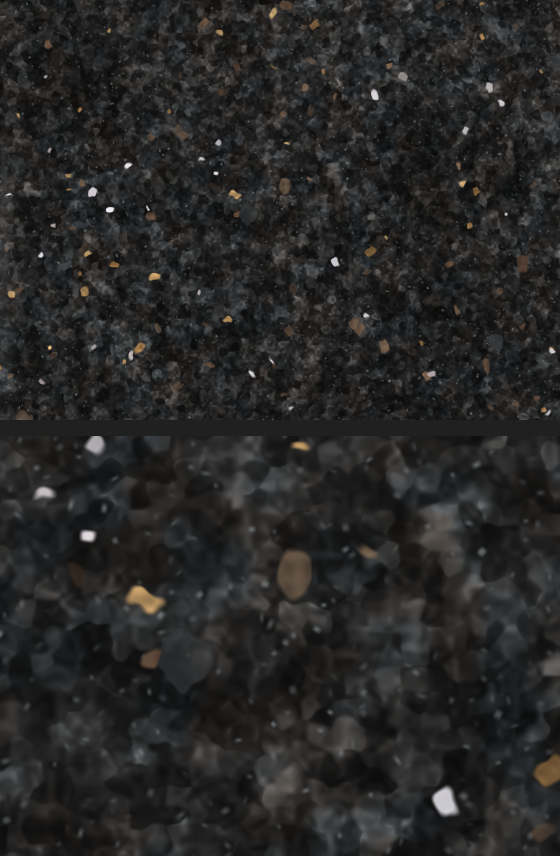
Top: the whole. Bottom: its middle third, enlarged.
A WebGL 2 fragment shader for this texture:

```glsl
#version 300 es
precision highp float;
// Polished black granite with mottled grains, pale dust and bronze, gold and white flecks.

uniform vec2 u_resolution;
out vec4 fragColor;

const float PI = 3.14159;
const float EDGE = 0.0021; // softness of fleck edges, in canvas heights

vec3 hash3(vec2 cell, float seed) {
  uvec3 v = uvec3(ivec3(vec3(cell, seed)));
  v = v * 1664525u + 1013904223u;
  v.x += v.y * v.z; v.y += v.z * v.x; v.z += v.x * v.y;
  v ^= v >> 16u;
  v.x += v.y * v.z; v.y += v.z * v.x; v.z += v.x * v.y;
  return vec3(v) / 4294967295.0;
}

float valueNoise(vec2 p, float seed) {
  vec2 cell = floor(p), f = fract(p);
  f = f * f * (3.0 - 2.0 * f);
  float low = mix(hash3(cell, seed).x, hash3(cell + vec2(1, 0), seed).x, f.x);
  float high = mix(hash3(cell + vec2(0, 1), seed).x, hash3(cell + vec2(1, 1), seed).x, f.x);
  return mix(low, high, f.y);
}

// Soft Voronoi cells, each with its own random value.
float grains(vec2 p, float sharpness, float seed) {
  vec2 cell = floor(p);
  float sum = 0.0, weights = 0.0;
  for (int y = -1; y <= 1; y++)
  for (int x = -1; x <= 1; x++) {
    vec2 id = cell + vec2(x, y);
    vec3 h = hash3(id, seed);
    vec2 toCentre = id + h.xy - p;
    float weight = exp(-sharpness * dot(toCentre, toCentre));
    sum += weight * h.z;
    weights += weight;
  }
  return sum / weights;
}

// Scattered rounded chips: x = coverage, y = random tint, z = random strength.
vec3 flecks(vec2 p, float cells, float share, vec2 radii, float seed) {
  vec2 cell = floor(p * cells);
  vec3 best = vec3(0.0);
  for (int y = -1; y <= 1; y++)
  for (int x = -1; x <= 1; x++) {
    vec2 id = cell + vec2(x, y);
    vec3 place = hash3(id, seed);
    if (place.z > share) continue;
    vec3 form = hash3(id, seed + 1.0);
    vec3 look = hash3(id, seed + 2.0);
    float c = cos(form.x * PI), s = sin(form.x * PI);
    vec2 q = mat2(c, -s, s, c) * (p - (id + place.xy) / cells);
    float radius = mix(radii.x, radii.y, form.y * form.y);
    vec2 halfSize = radius * vec2(1.0, mix(0.45, 0.9, form.z));
    vec2 r = abs(q / halfSize);
    float d = (pow(r.x * r.x * r.x + r.y * r.y * r.y, 1.0 / 3.0) - 1.0) * halfSize.y;
    float cover = 1.0 - smoothstep(-EDGE, EDGE, d);
    if (cover > best.x) best = vec3(cover, look.xy);
  }
  return best;
}

// Dark mineral ground with a log-normal spread of brightness.
vec3 ground(vec2 p) {
  float n = 2.4 * (grains(p * 30.0, 10.0, 1.0) - 0.5)
          + 2.8 * (grains(p * 64.0, 12.0, 2.0) - 0.5)
          + 2.0 * (valueNoise(p * 150.0, 3.0) - 0.5)
          + 1.2 * (valueNoise(p * 5.0, 4.0) - 0.5);
  float tone = 0.134 * exp(0.35 * n);
  float warmth = grains(p * 22.0, 10.0, 5.0);
  return tone * mix(vec3(0.94, 1.0, 1.05), vec3(1.07, 1.0, 0.94), warmth);
}

vec3 layFleck(vec3 base, vec3 fleck, vec3 darkTint, vec3 lightTint, vec2 opacity) {
  vec3 tint = mix(darkTint, lightTint, fleck.y);
  return mix(base, tint, fleck.x * mix(opacity.x, opacity.y, fleck.z));
}

void main() {
  vec2 p = gl_FragCoord.xy / u_resolution.y;
  vec2 wobble = vec2(valueNoise(p * 90.0, 6.0), valueNoise(p * 90.0, 7.0)) - 0.5;
  vec2 q = p + 0.006 * wobble;
  vec3 color = ground(q);

  // Cloudy grey-blue crystals
  vec3 crystal = flecks(p + 0.012 * wobble, 14.0, 0.16, vec2(0.008, 0.026), 10.0);
  color = layFleck(color, crystal, vec3(0.22, 0.23, 0.24), vec3(0.36, 0.39, 0.41), vec2(0.2, 0.6));

  // Fine pale dust
  vec3 dust = flecks(p, 85.0, 0.22, vec2(0.0012, 0.003), 20.0);
  color = layFleck(color, dust, vec3(0.30, 0.31, 0.31), vec3(0.50, 0.53, 0.54), vec2(0.15, 0.9));

  // Bronze chips, mottled inside
  vec3 bronze = flecks(q, 16.0, 0.18, vec2(0.007, 0.022), 30.0);
  float mottle = 0.8 + 0.4 * valueNoise(p * 110.0, 8.0);
  color = layFleck(color, bronze, mottle * vec3(0.30, 0.22, 0.17),
                   mottle * vec3(0.52, 0.42, 0.33), vec2(0.4, 0.95));

  // Gold glints and white sparkles
  vec3 gold = flecks(q, 18.0, 0.085, vec2(0.005, 0.014), 40.0);
  color = layFleck(color, gold, mottle * vec3(0.55, 0.40, 0.23),
                   mottle * vec3(0.90, 0.74, 0.50), vec2(0.7, 1.0));
  vec3 white = flecks(q, 18.0, 0.05, vec2(0.005, 0.013), 50.0);
  color = layFleck(color, white, vec3(0.72, 0.67, 0.66), vec3(0.95, 0.94, 0.97), vec2(0.7, 1.0));

  // Faint sheen along the lower left edge
  float sheen = (1.0 - smoothstep(0.0, 0.06, p.x)) * (1.0 - smoothstep(0.15, 0.4, abs(p.y - 0.35)));
  color += 0.07 * sheen;
  fragColor = vec4(color, 1.0);
}
```
